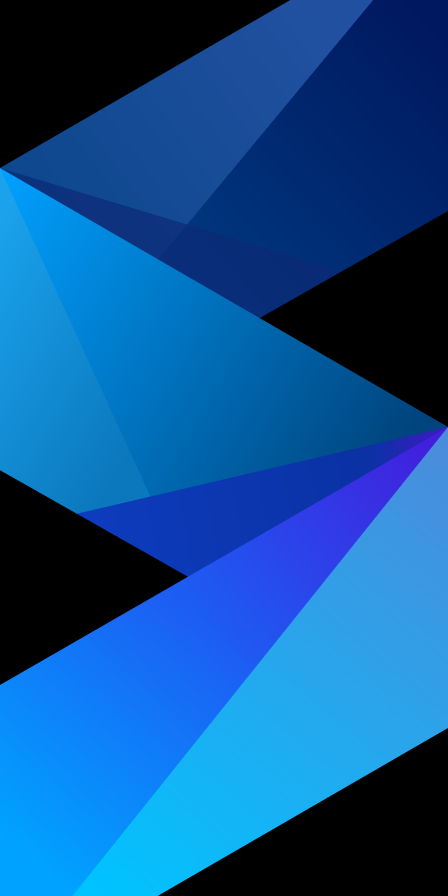
Give the GLSL for this background, as a Shadertoy shader.

```glsl
// Folded ribbon of blue gradient facets zigzagging down a black canvas.

// Smooth coverage of the half plane to the left of the line a -> b.
float leftOf(vec2 p, vec2 a, vec2 b) {
    vec2 dir = normalize(b - a);
    float dist = dir.x * (p.y - a.y) - dir.y * (p.x - a.x);
    return clamp(dist * iResolution.x + 0.5, 0.0, 1.0);
}

// Linear gradient that runs from colour c0 at a to c1 at b.
vec3 ramp(vec2 p, vec2 a, vec2 b, vec3 c0, vec3 c1) {
    vec2 axis = b - a;
    return mix(c0, c1, clamp(dot(p - a, axis) / dot(axis, axis), 0.0, 1.0));
}

void mainImage(out vec4 fragColor, in vec2 fragCoord) {
    // Canvas spans 1 wide by 2 high.
    vec2 p = fragCoord / iResolution.xy * vec2(1.0, 2.0);
    vec2 leftFold = vec2(0.0, 1.625), rightFold = vec2(1.0, 1.047);
    vec2 upperNotch = vec2(0.583, 1.292), lowerNotch = vec2(0.417, 0.714);

    // Top band: pale and dark facets, with a shadow near the fold.
    vec3 pale = ramp(p, vec2(0.05, 1.55), vec2(0.68, 2.0), vec3(0.05, 0.28, 0.55), vec3(0.13, 0.315, 0.63));
    vec3 navy = ramp(p, vec2(0.42, 1.4), vec2(0.98, 1.92), vec3(0.0, 0.22, 0.50), vec3(0.0, 0.095, 0.375));
    vec3 top = mix(navy, pale, leftOf(p, vec2(0.354, 1.422), vec2(0.833, 2.0)));
    top = mix(top, vec3(0.05, 0.16, 0.46), 0.7 * leftOf(p, vec2(0.742, 1.401), leftFold));
    float topMask = leftOf(p, vec2(0.648, 2.0), leftFold) * leftOf(p, upperNotch, vec2(1.0, 1.529));

    // Middle band: bright to deep blue, a light left facet, an indigo underside.
    vec3 middle = ramp(p, leftFold, vec2(0.947, 1.078), vec3(0.0, 0.63, 1.0), vec3(0.0, 0.265, 0.49));
    vec3 light = ramp(p, vec2(0.0, 1.5), vec2(0.433, 1.25), vec3(0.10, 0.635, 0.92), vec3(0.045, 0.47, 0.745));
    middle = mix(middle, light, leftOf(p, lowerNotch, leftFold));
    vec3 indigo = ramp(p, vec2(0.2, 0.85), vec2(0.8, 0.96), vec3(0.05, 0.235, 0.74), vec3(0.04, 0.195, 0.645));
    indigo = mix(indigo, vec3(0.22, 0.11, 0.75), smoothstep(0.8, 1.0, p.x));
    middle = mix(middle, indigo, leftOf(p, rightFold, vec2(0.1745, 0.854)));
    float middleMask = leftOf(p, rightFold, leftFold) * leftOf(p, vec2(0.0, 0.9505), lowerNotch);

    // Bottom band: violet to azure, beside a cyan facet.
    vec3 violet = ramp(p, rightFold, vec2(0.46, 0.62), vec3(0.27, 0.10, 0.86), vec3(0.115, 0.36, 0.95));
    vec3 azure = ramp(p, vec2(0.46, 0.62), vec2(0.03, 0.12), vec3(0.0), vec3(-0.115, 0.275, 0.05));
    vec3 cyan = ramp(p, vec2(1.0, 1.0), vec2(0.2, 0.02), vec3(0.29, 0.55, 0.86), vec3(0.0, 0.765, 1.0));
    vec3 bottom = mix(violet + azure, cyan, leftOf(p, vec2(0.1615, 0.0), rightFold) > 0.5 ? 0.0 : 1.0);
    bottom = mix(cyan, violet + azure, leftOf(p, vec2(0.1615, 0.0), rightFold));
    float bottomMask = leftOf(p, rightFold, vec2(0.0, 0.471)) * leftOf(p, vec2(0.3516, 0.0), vec2(1.0, 0.375));

    // Stack the bands from back to front.
    vec3 color = top * topMask;
    color = mix(color, middle, middleMask);
    color = mix(color, bottom, bottomMask);
    fragColor = vec4(color, 1.0);
}
```
